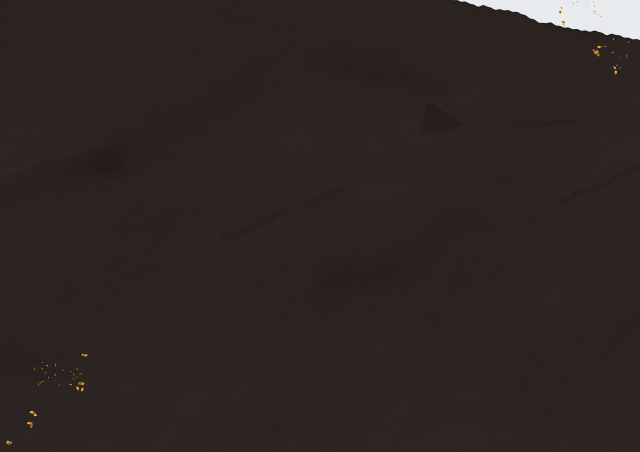
A Shadertoy shader for this background:

```glsl
// Dark creased paper with a torn corner over white and scattered gold flecks.

const vec3 PAPER = vec3(0.170, 0.142, 0.131);
const vec3 WHITE = vec3(0.912, 0.922, 0.932);
const vec3 GOLD_DEEP = vec3(0.50, 0.31, 0.07);
const vec3 GOLD_BRIGHT = vec3(0.98, 0.77, 0.28);

vec2 hash2(vec2 p) {
    return fract(sin(vec2(dot(p, vec2(127.1, 311.7)), dot(p, vec2(269.5, 183.3)))) * 43758.5);
}

mat2 rotation(float angle) {
    float c = cos(angle), s = sin(angle);
    return mat2(c, s, -s, c);
}

// Distances to the nearest and second nearest cell points
vec2 cellular(vec2 p) {
    vec2 cell = floor(p), nearest = vec2(8.0);
    for (int y = -1; y <= 1; y++)
    for (int x = -1; x <= 1; x++) {
        vec2 id = cell + vec2(x, y);
        float d = length(id + hash2(id) - p);
        nearest = d < nearest.x ? vec2(d, nearest.x) : vec2(nearest.x, min(nearest.y, d));
    }
    return nearest;
}

// Layered, warped sines in about -1..1
float waves(vec2 p) {
    float sum = 0.0, amplitude = 0.5;
    for (int i = 0; i < 5; i++) {
        p += 0.6 * sin(p.yx * 1.3 + float(i));
        sum += amplitude * sin(p.x) * sin(p.y + 1.7);
        p = rotation(0.9) * p * 1.8;
        amplitude *= 0.62;
    }
    return sum;
}

// Soft stroke around the segment a-b
float stroke(vec2 p, vec2 a, vec2 b, float width) {
    vec2 ab = b - a;
    float t = clamp(dot(p - a, ab) / dot(ab, ab), 0.0, 1.0);
    float d = length(p - a - ab * t) / width;
    return exp(-d * d);
}

// Signed distance to the line a-b, positive on its left
float side(vec2 p, vec2 a, vec2 b) {
    vec2 d = normalize(b - a);
    return dot(p - a, vec2(-d.y, d.x));
}

float triangle(vec2 p, vec2 a, vec2 b, vec2 c) {
    return max(side(p, a, b), max(side(p, b, c), side(p, c, a)));
}

// Height of the torn edge along x
float tornEdge(float x) {
    float rough = 0.0022 * sin(x * 83.0 + 2.0 * sin(x * 47.0)) + 0.0009 * sin(x * 331.0);
    return 1.0 - 0.18 * (x - 0.993) - 0.012 * smoothstep(1.145, 1.185, x) + rough;
}

// Shade of the dark paper, as an offset from its base colour
float paperShade(vec2 p) {
    vec2 warped = p + 0.012 * vec2(waves(p * 17.0), waves(p * 19.0 + 4.0));
    vec2 grain = rotation(-0.42) * warped * vec2(1.0, 1.1);
    float shade = 0.007 * waves(grain * vec2(5.0, 9.0)) + 0.004 * waves(grain * vec2(24.0, 46.0));
    vec2 cells = cellular(grain * vec2(8.0, 15.0));
    shade -= 0.005 * (1.0 - smoothstep(0.0, 0.10, cells.y - cells.x));
    shade += 0.004 * (cellular(p * 150.0).x - 0.45);

    // Broad folds
    shade -= 0.016 * stroke(warped, vec2(0.0, 0.575), vec2(0.24, 0.635), 0.040);
    shade -= 0.014 * stroke(warped, vec2(0.24, 0.650), vec2(0.55, 0.800), 0.040);
    shade -= 0.011 * stroke(warped, vec2(0.735, 0.357), vec2(1.03, 0.504), 0.045);
    shade -= 0.010 * stroke(warped, vec2(0.75, 0.855), vec2(0.97, 0.80), 0.035);
    shade -= 0.012 * stroke(warped, vec2(0.0, 0.19), vec2(0.07, 0.19), 0.040);

    // Thin creases and the flat dark scrap
    shade -= 0.016 * stroke(warped, vec2(1.235, 0.55), vec2(1.42, 0.632), 0.005);
    shade -= 0.016 * stroke(warped, vec2(1.21, 0.726), vec2(1.275, 0.730), 0.008);
    shade -= 0.013 * stroke(warped, vec2(0.496, 0.476), vec2(0.754, 0.581), 0.010);
    shade += 0.009 * stroke(warped, vec2(0.0, 0.625), vec2(0.24, 0.680), 0.008);
    shade += 0.007 * stroke(warped, vec2(1.09, 0.745), vec2(1.29, 0.835), 0.007);
    float scrap = triangle(warped, vec2(0.945, 0.772), vec2(1.024, 0.724), vec2(0.925, 0.700));
    return shade - 0.022 * (1.0 - smoothstep(-0.003, 0.004, scrap));
}

// Draws a cluster of tilted oval flakes over the colour
vec3 flecks(vec3 color, vec2 p, vec2 center, vec2 spread, float size, int count, float pixel) {
    for (int i = 0; i < count; i++) {
        vec2 id = center * 91.0 + float(i) * 3.7;
        vec2 offset = 2.0 * hash2(id) - 1.0, look = hash2(id + 17.0);
        vec2 q = rotation(look.x * 2.4 - 0.4) * (p - center - offset * spread);
        float radius = size * mix(0.55, 1.0, look.y);
        float d = (length(q * vec2(1.0, 1.9)) - radius) / 1.4;
        float glint = clamp(0.5 + 0.45 * sin(q.x / size * 3.0 + look.y * 6.0), 0.0, 1.0);
        color = mix(color, mix(GOLD_DEEP, GOLD_BRIGHT, glint), 1.0 - smoothstep(-pixel, pixel, d));
    }
    return color;
}

void mainImage(out vec4 fragColor, in vec2 fragCoord) {
    vec2 p = fragCoord / iResolution.y;
    float pixel = 0.7 / iResolution.y;

    // Torn paper
    float above = p.y - tornEdge(p.x);
    vec3 dark = PAPER + paperShade(p) - 0.03 * exp(-abs(above) * 220.0);
    vec3 white = WHITE + 0.008 * waves(p * 30.0);
    vec3 color = mix(dark, white, smoothstep(-pixel, pixel, above));

    // Lower left flecks
    color = flecks(color, p, vec2(0.125, 0.175), vec2(0.060, 0.038), 0.0022, 22, pixel);
    color = flecks(color, p, vec2(0.188, 0.211), vec2(0.004), 0.0055, 2, pixel);
    color = flecks(color, p, vec2(0.177, 0.145), vec2(0.007), 0.0065, 3, pixel);
    color = flecks(color, p, vec2(0.072, 0.072), vec2(0.009, 0.022), 0.0065, 5, pixel);
    color = flecks(color, p, vec2(0.015, 0.018), vec2(0.007, 0.004), 0.0065, 2, pixel);

    // Upper right flecks
    color = flecks(color, p, vec2(1.295, 0.978), vec2(0.035, 0.020), 0.0016, 12, pixel);
    color = flecks(color, p, vec2(1.243, 0.965), vec2(0.007, 0.022), 0.0045, 5, pixel);
    color = flecks(color, p, vec2(1.324, 0.890), vec2(0.008, 0.018), 0.0065, 4, pixel);
    color = flecks(color, p, vec2(1.364, 0.845), vec2(0.006), 0.0065, 2, pixel);
    color = flecks(color, p, vec2(1.365, 0.880), vec2(0.035, 0.040), 0.0024, 8, pixel);

    fragColor = vec4(color, 1.0);
}
```
